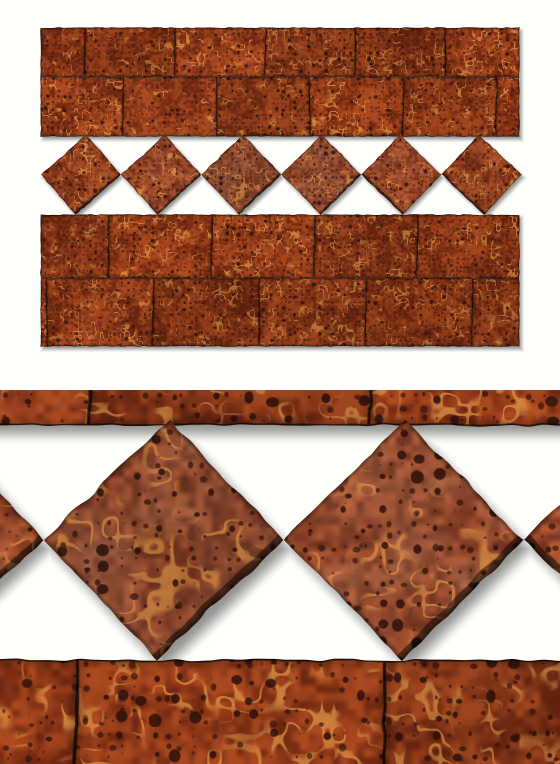
Top, the full canvas; bottom, a detail of the centre.
Write a Shadertoy shader that draws this pattern.

```glsl
const vec2 CANVAS = vec2(1.5, 1.0);
const vec3 PAPER = vec3(1.0, 1.0, 0.99);
const vec3 RUST_DARK = vec3(0.40, 0.135, 0.055);
const vec3 RUST_LIGHT = vec3(0.64, 0.27, 0.11);
const vec3 CLAY_GREY = vec3(0.55, 0.34, 0.26);
const vec3 OCHRE = vec3(0.82, 0.54, 0.26);
const vec3 PIT = vec3(0.17, 0.06, 0.04);

// Each course: bottom, top, block pitch, first joint
const vec4 COURSES[4] = vec4[4](
    vec4(0.074, 0.256, 0.2850, 0.125),
    vec4(0.256, 0.426, 0.2755, 0.291),
    vec4(0.635, 0.795, 0.2500, 0.330),
    vec4(0.795, 0.926, 0.2412, 0.228));

float hash(vec2 p) {
    vec3 q = fract(p.xyx * 0.1031);
    q += dot(q, q.yzx + 33.33);
    return fract((q.x + q.y) * q.z);
}

float fill(float d, float px) {
    return clamp(0.5 - d / px, 0.0, 1.0);
}

float cellHash(vec2 cell, float freq, float seed) {
    return hash(mod(cell, CANVAS * freq) + seed * 17.0);
}

// Value noise that wraps over the canvas; freq must be even
float noise(vec2 p, float freq, float seed) {
    vec2 i = floor(p * freq), f = fract(p * freq);
    f = f * f * (3.0 - 2.0 * f);
    float low = mix(cellHash(i, freq, seed), cellHash(i + vec2(1, 0), freq, seed), f.x);
    float high = mix(cellHash(i + vec2(0, 1), freq, seed), cellHash(i + vec2(1), freq, seed), f.x);
    return mix(low, high, f.y);
}

// One round hole of random size in each grid cell
float pits(vec2 p, float freq, float seed, float size, float px) {
    vec2 cell = floor(p * freq);
    float a = cellHash(cell, freq, seed), b = cellHash(cell, freq, seed + 1.0);
    float r = size * pow(cellHash(cell, freq, seed + 2.0), 3.0);
    vec2 q = fract(p * freq) - 0.3 - 0.4 * vec2(a, b);
    q *= vec2(0.8 + 0.4 * b, 0.8 + 0.4 * a);
    return fill(length(q) - r, 1.5 * px * freq) * smoothstep(0.03, 0.12, r);
}

// Pitted stone with ochre veins
vec3 stone(vec2 p, float seed, float grey, float px) {
    float broad = noise(p, 12.0, seed);
    float patchy = noise(p, 36.0, seed + 1.0);
    float grain = noise(p, 140.0, seed + 2.0);
    float shade = 0.25 * broad + 0.35 * patchy + 0.4 * grain;
    vec3 col = mix(RUST_DARK, RUST_LIGHT, smoothstep(0.2, 0.75, shade));
    col = mix(col, CLAY_GREY * (0.75 + 0.5 * grain), grey * (0.4 + 0.6 * patchy));
    vec2 bent = p + 0.012 * (vec2(broad, patchy) - 0.5);
    float vein = 1.0 - smoothstep(0.04, 0.13, abs(noise(bent, 88.0, seed + 3.0) - 0.5));
    float richness = noise(p, 48.0, seed + 4.0) + 0.4 * (noise(p, 8.0, seed + 5.0) - 0.5);
    col = mix(col, OCHRE, 0.75 * vein * smoothstep(0.42, 0.78, richness));
    float holes = pits(p, 60.0, seed + 6.0, 0.20 + 0.16 * broad, px);
    holes = max(holes, 0.8 * pits(p, 96.0, seed + 9.0, 0.30, px));
    col = mix(col, PIT, 0.85 * holes);
    return col * (0.92 + 0.18 * hash(vec2(seed, 4.0)));
}

// Edge distance, joint distance, block number
vec3 course(vec2 p, vec4 c, float seed) {
    float mid = 0.5 * (c.x + c.y);
    float box = max(abs(p.x - 0.75) - 0.641, abs(p.y - mid) - 0.5 * (c.y - c.x));
    float i = floor((p.x - c.w) / c.z + 0.5);
    float tilt = 0.06 * (hash(vec2(i + 5.0, seed)) - 0.35);
    float side = p.x - c.w - i * c.z - tilt * (p.y - mid);
    return vec3(box, min(abs(side), -box), i + step(0.0, side));
}

// Edge distance, lower rim distance, diamond number
vec3 diamond(vec2 p) {
    float i = clamp(floor((p.x - 0.217) / 0.2145 + 0.5), 0.0, 5.0);
    float lean = mix(0.13, -0.07, i / 5.0);
    vec2 q = p - vec2(0.217 + 0.2145 * i, 0.533);
    q.x -= lean * q.y;
    float rim = (sign(lean) * q.x - q.y - 0.107) * 0.7071;
    return vec3((abs(q.x) + abs(q.y) - 0.107) * 0.7071, rim, i);
}

float shadow(vec2 p) {
    float d = diamond(p).x;
    for (int k = 0; k < 4; k++) d = min(d, course(p, COURSES[k], float(k)).x);
    return 0.42 * (1.0 - smoothstep(-0.010, 0.010, d));
}

void mainImage(out vec4 fragColor, in vec2 fragCoord) {
    vec2 p = fragCoord / iResolution.xy * CANVAS;
    float px = 1.0 / iResolution.y;
    vec2 chipped = p + 0.003 * (vec2(noise(p, 70.0, 1.0), noise(p, 70.0, 2.0)) - 0.5);
    vec3 col = PAPER * (1.0 - shadow(p + vec2(-0.006, 0.008)));

    // Block courses
    for (int k = 0; k < 4; k++) {
        vec3 c = course(chipped, COURSES[k], float(k));
        if (c.x > px) continue;
        float seed = 20.0 * float(k) + 3.0 * (c.z + 4.0);
        vec3 block = stone(p, seed, 0.12 * hash(vec2(seed, 8.0)), px);
        block *= 0.8 + 0.2 * smoothstep(0.0, 0.010, c.y);
        block *= 1.0 - 0.72 * fill(c.y - 0.0014, 1.5 * px);
        col = mix(col, block, fill(c.x, px));
    }

    // Diamond band with a visible lower side
    vec3 d = diamond(chipped);
    if (d.x < px) {
        float grey = 0.25 + 0.5 * (1.0 - smoothstep(0.5, 2.5, abs(d.z - 2.5)));
        vec3 tile = stone(p, 101.0 + 7.0 * d.z, grey, px);
        tile *= 1.0 - 0.5 * fill(-d.y - 0.007, 1.5 * px);
        tile *= 0.65 + 0.35 * smoothstep(0.0, 0.005, -d.x);
        col = mix(col, tile, fill(d.x, px));
    }
    fragColor = vec4(col, 1.0);
}
```
